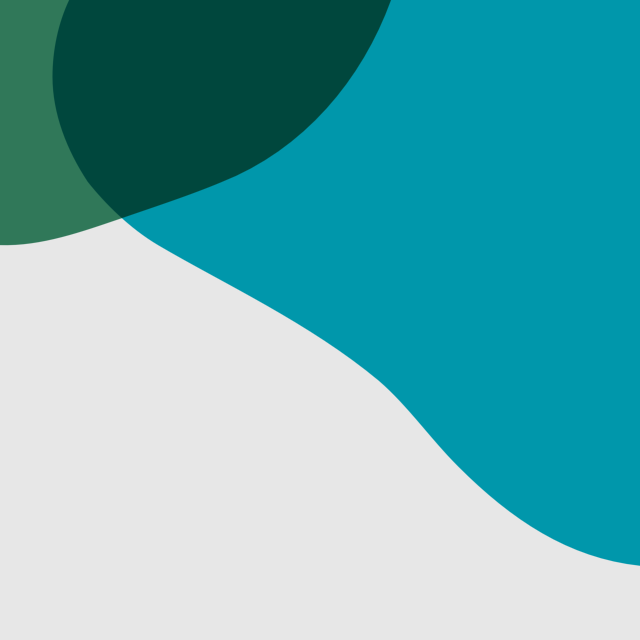
Write a Shadertoy shader that draws this background.

```glsl
const vec3 PAPER = vec3(0.905);
const vec3 TEAL = vec3(0.0, 0.592, 0.671);
const vec3 GREEN = vec3(0.19, 0.47, 0.35);
const vec3 OVERLAP = vec3(0.0, 0.28, 0.24);
const int CURVE_STEPS = 16;

// Running state of a closed outline: nearest distance and inside/outside sign
struct Outline {
    float nearest;
    float side;
};

vec2 bezier(vec2 a, vec2 b, vec2 c, vec2 d, float t) {
    float s = 1.0 - t;
    return s * s * s * a + 3.0 * s * s * t * b + 3.0 * s * t * t * c + t * t * t * d;
}

void addLine(inout Outline o, vec2 p, vec2 a, vec2 b) {
    vec2 ab = b - a;
    vec2 ap = p - a;
    float along = clamp(dot(ap, ab) / dot(ab, ab), 0.0, 1.0);
    o.nearest = min(o.nearest, length(ap - ab * along));
    // Each crossing of a ray to the right flips the side
    if ((a.y > p.y) != (b.y > p.y) && ap.x < ap.y * ab.x / ab.y) o.side = -o.side;
}

void addCurve(inout Outline o, vec2 p, vec2 a, vec2 b, vec2 c, vec2 d) {
    vec2 previous = a;
    for (int i = 1; i <= CURVE_STEPS; i++) {
        vec2 next = bezier(a, b, c, d, float(i) / float(CURVE_STEPS));
        addLine(o, p, previous, next);
        previous = next;
    }
}

// Wide shape, closed beyond the top and right borders
float tealDistance(vec2 p) {
    vec2 top = vec2(0.108, 1.0);
    vec2 leftmost = vec2(0.082, 0.880);
    vec2 shoulder = vec2(0.137, 0.716);
    vec2 bend = vec2(0.247, 0.617);
    vec2 middle = vec2(0.592, 0.405);
    vec2 inflection = vec2(0.716, 0.271);
    vec2 foot = vec2(1.0, 0.116);
    vec2 outerFoot = vec2(1.05, 0.109);
    vec2 outerCorner = vec2(1.05, 1.05);
    vec2 outerTop = vec2(0.128, 1.05);

    Outline o = Outline(10.0, 1.0);
    addCurve(o, p, top, vec2(0.091, 0.964), vec2(0.082, 0.922), leftmost);
    addCurve(o, p, leftmost, vec2(0.082, 0.823), vec2(0.104, 0.766), shoulder);
    addCurve(o, p, shoulder, vec2(0.164, 0.682), vec2(0.203, 0.643), bend);
    addCurve(o, p, bend, vec2(0.349, 0.557), vec2(0.484, 0.495), middle);
    addCurve(o, p, middle, vec2(0.638, 0.365), vec2(0.672, 0.315), inflection);
    addCurve(o, p, inflection, vec2(0.799, 0.188), vec2(0.888, 0.128), foot);
    addLine(o, p, foot, outerFoot);
    addLine(o, p, outerFoot, outerCorner);
    addLine(o, p, outerCorner, outerTop);
    addLine(o, p, outerTop, top);
    return o.nearest * o.side;
}

// Corner shape, closed beyond the top and left borders
float greenDistance(vec2 p) {
    vec2 left = vec2(0.0, 0.617);
    vec2 crossing = vec2(0.190, 0.659);
    vec2 bend = vec2(0.345, 0.715);
    vec2 top = vec2(0.611, 1.0);
    vec2 outerTop = vec2(0.629, 1.05);
    vec2 outerCorner = vec2(-0.05, 1.05);
    vec2 outerLeft = vec2(-0.05, 0.619);

    Outline o = Outline(10.0, 1.0);
    addCurve(o, p, left, vec2(0.065, 0.615), vec2(0.128, 0.638), crossing);
    addCurve(o, p, crossing, vec2(0.242, 0.677), vec2(0.297, 0.695), bend);
    addCurve(o, p, bend, vec2(0.475, 0.766), vec2(0.566, 0.876), top);
    addLine(o, p, top, outerTop);
    addLine(o, p, outerTop, outerCorner);
    addLine(o, p, outerCorner, outerLeft);
    addLine(o, p, outerLeft, left);
    return o.nearest * o.side;
}

float coverage(float signedDistance, float pixel) {
    return 1.0 - smoothstep(-0.75 * pixel, 0.75 * pixel, signedDistance);
}

void mainImage(out vec4 fragColor, in vec2 fragCoord) {
    vec2 p = fragCoord / iResolution.y;
    float pixel = 1.0 / iResolution.y;

    float teal = coverage(tealDistance(p), pixel);
    float green = coverage(greenDistance(p), pixel);

    // The corner shape darkens where it lies over the wide one
    vec3 below = mix(PAPER, TEAL, teal);
    vec3 above = mix(GREEN, OVERLAP, teal);
    fragColor = vec4(mix(below, above, green), 1.0);
}
```
